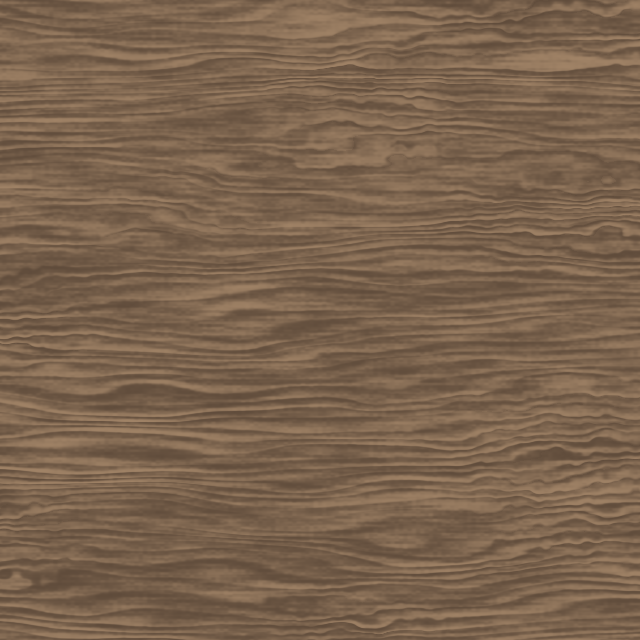
Reproduce this texture procedurally as a Shadertoy shader.

```glsl
// Brushed brown wood with horizontal grain. A height-like phase is bent by
// stretched noise and cut into ridges with a crisp dark lower edge and a
// soft upper fade; broad tone, streaks and fine fibres are layered on top.

#define RIDGES 64.0          // grain lines over the canvas height
#define BEND 1.9             // broad bending, in ridge widths
#define RIPPLE 0.42          // small wiggles, in ridge widths
#define RIDGE_CONTRAST 0.80
#define STREAK_CONTRAST 0.40
#define FIBRE_CONTRAST 0.25
#define BROAD_CONTRAST 0.13
#define MEAN_TONE 0.46
#define DARK_WOOD vec3(0.390, 0.310, 0.242)
#define LIGHT_WOOD vec3(0.612, 0.499, 0.390)

float hash(vec2 cell) {
    vec3 q = fract(vec3(cell.xyx) * 0.1031);
    q += dot(q, q.yzx + 33.33);
    return fract((q.x + q.y) * q.z);
}

// Smooth value noise in 0..1
float noise(vec2 p) {
    vec2 cell = floor(p), f = fract(p);
    f = f * f * f * (f * (f * 6.0 - 15.0) + 10.0);
    float low = mix(hash(cell), hash(cell + vec2(1, 0)), f.x);
    float high = mix(hash(cell + vec2(0, 1)), hash(cell + vec2(1, 1)), f.x);
    return mix(low, high, f.y);
}

float signedNoise(vec2 p) {
    return 2.0 * noise(p) - 1.0;
}

// Ridge count below a point, bent so lines swell, merge and close into eyes
float grainPhase(vec2 uv, float rough) {
    float phase = uv.y * RIDGES;
    phase += 0.4 * sin(uv.x * 6.0 + 2.0 * sin(uv.y * 9.0));
    phase += BEND * signedNoise(uv * vec2(2.2, 9.0) + 3.7);
    phase += BEND * 0.55 * signedNoise(uv * vec2(4.0, 21.0) + 21.3);
    phase += BEND * 0.28 * signedNoise(uv * vec2(8.0, 46.0) + 47.1);
    // Rough patches ripple more strongly across the grain
    phase += RIPPLE * rough * signedNoise(uv * vec2(22.0, 40.0) + 9.2);
    phase += RIPPLE * 0.5 * rough * signedNoise(uv * vec2(65.0, 75.0) + 5.4);
    return phase;
}

void mainImage(out vec4 fragColor, in vec2 fragCoord) {
    vec2 uv = fragCoord / iResolution.y;
    float rough = smoothstep(0.25, 0.85, noise(uv * vec2(3.5, 6.0) + 61.0));

    // Ridge profile: quick rise from a dark groove, then a slow fade
    float phase = grainPhase(uv, rough);
    float ridge = floor(phase), f = fract(phase);
    float crest = smoothstep(0.0, 0.24, f) * (1.0 - smoothstep(0.24, 1.0, f));
    float vary = noise(vec2(uv.x * 5.0 + ridge * 17.3, ridge));
    float relief = mix(0.3, 1.0, noise(uv * vec2(3.0, 11.0) + 83.0));
    float tone = MEAN_TONE;
    tone += RIDGE_CONTRAST * relief * (crest * mix(0.5, 1.5, vary) - 0.5);

    // Thin shadow in the groove of rough patches
    float groove = smoothstep(0.2, 0.0, min(f, 1.0 - f));
    tone -= 0.16 * groove * rough * smoothstep(0.35, 0.75, vary);

    // Broad tone and streaks that follow the bent grain
    tone += BROAD_CONTRAST * signedNoise(uv * vec2(2.2, 9.0) + 37.0);
    vec2 along = vec2(uv.x * 5.0, phase);
    tone += STREAK_CONTRAST * 0.36 * signedNoise(along * vec2(1.0, 0.7) + 11.0);
    tone += STREAK_CONTRAST * 0.64 * signedNoise(along * vec2(2.2, 2.4) + 71.0);

    // Fine fibres, with a faint mottling across them
    tone += FIBRE_CONTRAST * signedNoise(uv * vec2(24.0, 230.0));
    tone += FIBRE_CONTRAST * 0.45 * signedNoise(uv * vec2(150.0, 250.0) + 13.0);

    // Soft limits keep the darkest and lightest wood muted
    tone = 0.5 + 0.62 * tanh((tone - 0.5) / 0.62);
    fragColor = vec4(mix(DARK_WOOD, LIGHT_WOOD, tone), 1.0);
}
```
